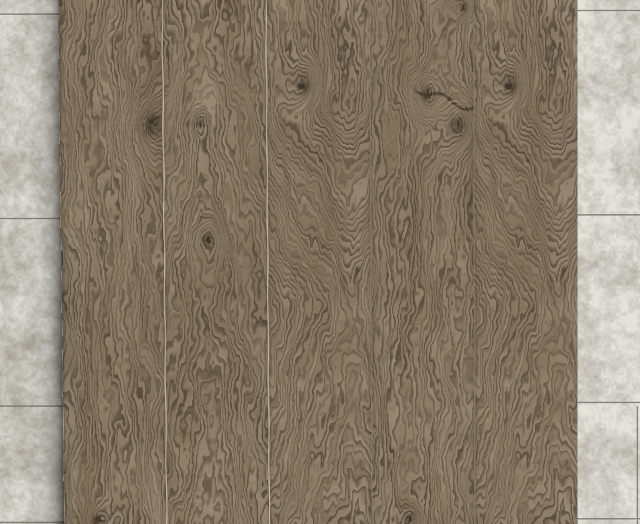
Write a WebGL 2 fragment shader that draws this texture.

```glsl
#version 300 es
precision highp float;
// Five brown wood-grain planks standing against pale stone tiles.
uniform vec2 u_resolution;
out vec4 outColor;

// Layout, in canvas heights
const float ASPECT = 1.219;
const float PLANKS = 5.0;
const float PLANK_WIDTH = 0.197;
const float LEFT_BOTTOM = 0.122, LEFT_TOP = 0.111, RIGHT_EDGE = 1.1;
const float SEAM_WIDTH = 0.0026;
const float JOINT_WIDTH = 0.0028;
const float JOINTS[4] = float[4](0.003, 0.225, 0.583, 0.973);

// Grain
const float RING_DENSITY = 112.0;
const float RING_ROUNDING = 0.02;
const float WARP = 2.0;
const float RING_CONTRAST = 0.52;
// Per pattern: axis across plank, ring slope above turn, slope below, turn height
const vec4 GRAIN[4] = vec4[4](
  vec4(-1.0, 5.0, 4.0, 0.40), vec4(0.40, 26.0, 9.0, 0.50),
  vec4(0.80, -65.0, 28.0, 0.43), vec4(2.0, 5.0, 4.0, 0.40));
// Knots: pattern + position across, height, radius, ring strength
const vec4 KNOTS[9] = vec4[9](
  vec4(0.90, 0.762, 0.045, 10.0), vec4(0.32, 0.005, 0.025, 5.0),
  vec4(1.36, 0.765, 0.020, -4.0), vec4(1.42, 0.542, 0.030, -5.0),
  vec4(2.35, 0.838, 0.036, 8.0), vec4(3.85, 0.760, 0.038, 8.0),
  vec4(3.55, 0.820, 0.032, -7.0), vec4(3.37, 0.010, 0.025, 5.0),
  vec4(3.90, 0.985, 0.020, 4.0));

const vec3 WOOD_LIGHT = vec3(0.63, 0.57, 0.49);
const vec3 WOOD_DARK = vec3(0.40, 0.33, 0.25);
const vec3 WOOD_DEEP = vec3(0.21, 0.18, 0.14);
const vec3 SEAM_COLOR = vec3(0.79, 0.75, 0.68);
const vec3 STONE_LIGHT = vec3(0.89, 0.89, 0.86);
const vec3 STONE_GREY = vec3(0.66, 0.64, 0.60);
const vec3 JOINT_COLOR = vec3(0.47, 0.46, 0.43);

float hash(vec2 p) {
  vec3 q = fract(p.xyx * 0.1031);
  q += dot(q, q.yzx + 33.33);
  return fract((q.x + q.y) * q.z);
}

float noise(vec2 p) {
  vec2 i = floor(p), f = fract(p);
  f = f * f * (3.0 - 2.0 * f);
  return mix(mix(hash(i), hash(i + vec2(1, 0)), f.x),
             mix(hash(i + vec2(0, 1)), hash(i + vec2(1, 1)), f.x), f.y);
}

float layeredSines(vec2 p) {
  float sum = 0.0, amp = 0.5;
  for (int i = 0; i < 4; i++) {
    p = mat2(0.8, 0.6, -0.6, 0.8) * p * 1.9 + 1.3;
    sum += amp * sin(p.x + 1.7 * sin(p.y));
    amp *= 0.55;
  }
  return sum;
}

// Antialiased line of the given width at distance d
float line(float d, float width, float px) {
  return 1.0 - smoothstep(0.5 * width - 0.6 * px, 0.5 * width + 0.6 * px, abs(d));
}

vec3 wood(float across, float y, int pattern) {
  vec4 g = GRAIN[pattern];
  float x = across * PLANK_WIDTH;
  vec2 seed = vec2(7.3, 3.1) * float(pattern);

  // Ring field: hyperbolic arches, bent by the turn, the warp and the knots
  float rise = min(y - g.w, 0.36);
  float upper = 0.5 * (rise + sqrt(rise * rise + 0.002));
  float rings = g.z * rise + (g.y - g.z) * upper;
  rings += RING_DENSITY * length(vec2(x - g.x * PLANK_WIDTH, RING_ROUNDING));
  rings += WARP * layeredSines(vec2(x * 22.0, y * 9.0) + seed);
  rings += 0.5 * noise(vec2(x * 150.0, y * 90.0) + seed);
  float core = 0.0;
  for (int i = 0; i < 9; i++) {
    vec4 k = KNOTS[i];
    if (int(k.x) != pattern) continue;
    vec2 d = vec2((across - fract(k.x)) * PLANK_WIDTH, (y - k.y) / 1.3) / k.z;
    rings += k.w * exp(-dot(d, d));
    core += exp(-dot(d, d) * 9.0) * (0.35 + noise(d * 9.0 + seed));
  }

  // Soft-sided dark rings, faded where too fine to resolve
  float phase = fract(rings);
  float ring = smoothstep(0.3, 0.88, phase) * (1.0 - smoothstep(0.88, 1.0, phase));
  ring = mix(ring, 0.35, smoothstep(0.3, 0.8, fwidth(rings)));
  ring *= 0.35 + 0.9 * noise(vec2(rings * 0.6, y * 12.0) + seed);

  // Fibres and pores run along the rings
  float fibre = noise(vec2(rings * 2.3, y * 22.0) + seed);
  float pore = smoothstep(0.68, 0.95, noise(vec2(rings * 3.1, y * 75.0) + seed));
  float cloud = layeredSines(vec2(x * 16.0, y * 3.0) + seed + 4.0);
  float tone = 0.62 + 0.38 * (fibre - 0.5) + 0.13 * cloud - 0.25 * pore;
  vec3 color = mix(WOOD_DARK, WOOD_LIGHT, clamp(tone, 0.0, 1.0));
  color = mix(color, WOOD_DEEP, clamp(RING_CONTRAST * ring + 0.75 * core, 0.0, 0.9));

  // Slanting crack between the knots of the last pattern
  if (pattern == 3) {
    float path = y - 0.833 + 0.07 * (across - 0.41) + 0.007 * sin(across * 16.0);
    float reach = smoothstep(0.38, 0.5, across);
    float crack = 1.0 - smoothstep(0.001, 0.008, abs(path) + 0.004 * fibre);
    color = mix(color, WOOD_DEEP, 0.85 * crack * reach);
  }
  return color;
}

vec3 stone(vec2 p, float leftEdge, float px) {
  bool onLeft = p.x < leftEdge;
  float mottle = layeredSines(p * 13.0) + 0.6 * layeredSines(p * 47.0);
  float grain = noise(p * 210.0) + noise(p * 95.0) - 1.0;
  float tone = (onLeft ? 0.5 : 0.72) + 0.28 * mottle + 0.3 * grain;
  vec3 color = mix(STONE_GREY, STONE_LIGHT, clamp(tone, -0.2, 1.0));
  float joint = 0.0;
  for (int i = 0; i < 4; i++)
    joint = max(joint, line(p.y - JOINTS[i] - (onLeft ? 0.0 : 0.007), JOINT_WIDTH, px));
  if (p.y < JOINTS[1]) joint = max(joint, line(p.x - 1.214, JOINT_WIDTH, px));
  color = mix(color, JOINT_COLOR, 0.85 * joint);
  // Shadow cast by the planks, deeper toward the floor
  if (onLeft) color *= 1.0 - mix(0.65, 0.4, p.y) * exp((p.x - leftEdge) / 0.018);
  return color;
}

void main() {
  vec2 p = gl_FragCoord.xy / u_resolution * vec2(ASPECT, 1.0);
  float px = 1.0 / u_resolution.y;
  float leftEdge = mix(LEFT_BOTTOM, LEFT_TOP, p.y) + 0.001 * sin(p.y * 40.0);
  float u = (p.x - leftEdge) / (RIGHT_EDGE - leftEdge) * PLANKS;
  float plank = clamp(floor(u), 0.0, PLANKS - 1.0);
  int pattern = plank > 3.5 ? 2 : int(plank);
  vec3 planks = wood(u - plank, p.y, pattern);

  // Seams: the first two show a bright gap, the others a faint one
  float seam = clamp(round(u), 1.0, PLANKS - 1.0);
  float seamDist = (u - seam) * PLANK_WIDTH;
  float gap = seam < 2.5 ? 0.65 + 0.3 * noise(vec2(seam, p.y * 30.0)) : 0.28;
  planks *= 1.0 - 0.22 * exp(-abs(seamDist) / 0.003);
  planks = mix(planks, SEAM_COLOR, gap * line(seamDist, SEAM_WIDTH, px));
  planks *= 1.0 - 0.35 * exp(-max(p.x - leftEdge, 0.0) / 0.004);

  float cover = smoothstep(-px, px, min(p.x - leftEdge, RIGHT_EDGE - p.x));
  outColor = vec4(mix(stone(p, leftEdge, px), planks, cover), 1.0);
}
```
